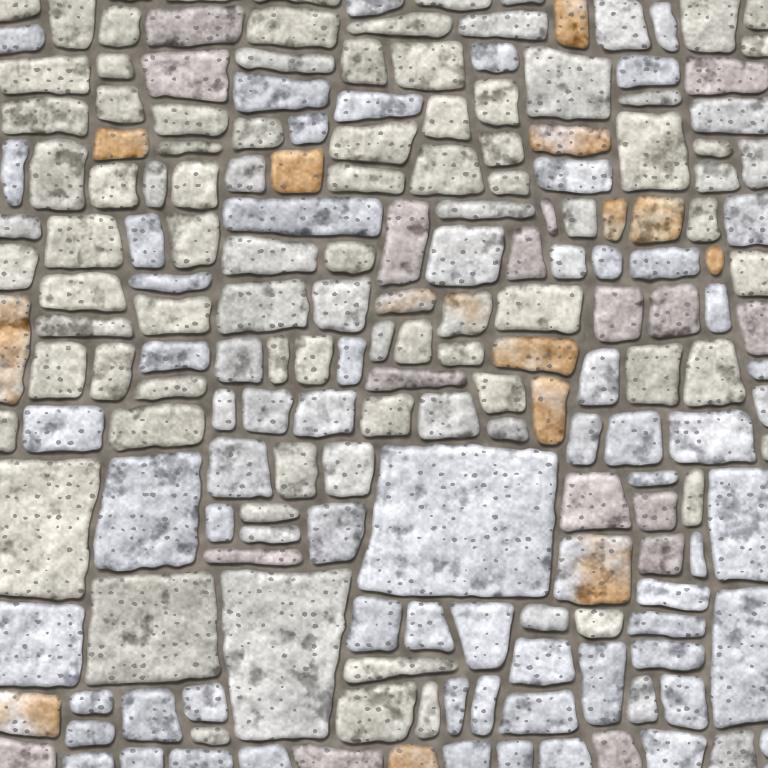
Give the GLSL for this texture, as a Shadertoy shader.

```glsl
// A dry-laid wall of pale granite: a pinwheel lattice of tilted joints makes blocks
// without long seams, and each block is cut again by random slanted lines.
// Stones get speckles, rough relief and rust; joints get mortar and shadow.

const vec2 GRID = vec2(5.0, 6.0);

float hash(vec2 p) {
    return fract(sin(dot(p, vec2(127.1, 311.7))) * 43758.5453);
}

float noise(vec2 p) {
    vec2 i = floor(p), f = fract(p);
    f = f * f * (3.0 - 2.0 * f);
    return mix(mix(hash(i), hash(i + vec2(1, 0)), f.x),
               mix(hash(i + vec2(0, 1)), hash(i + vec2(1, 1)), f.x), f.y);
}

float fbm(vec2 p) {
    float sum = 0.0, amp = 0.5;
    for (int i = 0; i < 4; i++) {
        sum += amp * noise(p);
        p = mat2(1.6, 1.2, -1.2, 1.6) * p + 7.3;
        amp *= 0.5;
    }
    return sum;
}

// Smooth minimum, rounds the stone corners
float smin(float a, float b) {
    float h = max(0.012 - abs(a - b), 0.0) / 0.012;
    return min(a, b) - h * h * 0.003;
}

bool isLevel(vec2 cell) { return mod(cell.x + cell.y, 2.0) < 0.5; }

vec2 pivot(vec2 cell) {
    return (cell + 0.2 + 0.6 * vec2(hash(cell + 3.7), hash(cell + 19.1))) / GRID;
}

// Signed distance to the joint of a lattice cell: level or upright by parity
float joint(vec2 p, vec2 cell) {
    vec2 q = p - pivot(cell);
    float tilt = hash(cell + 41.3) - 0.5;
    return isLevel(cell) ? q.y - 0.14 * tilt * q.x : q.x - 0.34 * tilt * q.y;
}

// Distance inward from the edge of the stone at p, and the id of that stone
float wall(vec2 p, out vec2 id) {
    float d = -1.0;
    vec2 lo = vec2(0), hi = vec2(1), corner = floor(p * GRID);
    id = corner;

    // Lattice block around the nearest vertex
    for (int k = 0; k < 4; k++) {
        vec2 tr = corner + vec2(k % 2, k / 2);
        vec2 bl = tr - 1.0, br = tr - vec2(0, 1), tl = tr - vec2(1, 0);
        bool level = isLevel(bl);
        float s = level ? -1.0 : 1.0;
        float inside = smin(smin(joint(p, bl), -joint(p, tr)),
                            smin(s * joint(p, br), -s * joint(p, tl)));
        if (inside > d) {
            d = inside;
            id = tr;
            lo = level ? vec2(pivot(tl).x, pivot(bl).y) : vec2(pivot(bl).x, pivot(br).y);
            hi = level ? vec2(pivot(br).x, pivot(tr).y) : vec2(pivot(tr).x, pivot(tl).y);
        }
    }

    // Slanted cuts until the piece is small enough; big stones sit low in the wall
    float y = 0.5 * (lo.y + hi.y);
    float low = smoothstep(0.5, 0.3, y) * smoothstep(0.03, 0.12, y);
    float bigArea = 0.05 * low * step(0.35, hash(id + 8.8));
    for (int i = 0; i < 6; i++) {
        vec2 size = hi - lo;
        if (size.x * size.y < mix(0.004, 0.012, hash(id + 2.2)) + bigArea) break;
        bool upright = size.x > size.y * mix(0.9, 2.1, hash(id + 5.5));
        vec2 cut = mix(lo, hi, mix(0.28, 0.72, hash(id + 9.4)));
        vec2 q = p - 0.5 * (lo + hi);
        float tilt = hash(id + 13.6) - 0.5;
        float side = upright ? p.x - cut.x - 0.45 * tilt * q.y
                             : p.y - cut.y - 0.16 * tilt * q.x;
        d = smin(d, abs(side));
        if (upright) { if (side > 0.0) lo.x = cut.x; else hi.x = cut.x; }
        else { if (side > 0.0) lo.y = cut.y; else hi.y = cut.y; }
        id += side > 0.0 ? vec2(17.3, 5.9) : vec2(6.1, 23.7);
    }
    return d;
}

// Scattered dark mineral grains
float specks(vec2 p) {
    vec2 cell = floor(p);
    vec2 q = fract(p) - 0.3 - 0.4 * vec2(hash(cell + 1.3), hash(cell + 6.1));
    float radius = mix(0.1, 0.27, hash(cell + 4.9));
    float grain = length(q * vec2(1.0, 1.3)) + 0.15 * (noise(p * 5.0) - 0.5);
    return step(0.6, hash(cell)) * smoothstep(radius + 0.08, radius - 0.06, grain);
}

vec3 stoneColor(vec2 p, vec2 id) {
    float cool = smoothstep(0.2, 0.75, hash(id + 31.0) + 0.5 * (0.5 - p.y));
    vec3 color = mix(vec3(0.82, 0.805, 0.76), vec3(0.84, 0.845, 0.87), cool);
    color = mix(color, vec3(0.77, 0.735, 0.725), step(0.86, hash(id + 37.0)));
    float rust = step(0.94, hash(id + 43.0)) * smoothstep(0.2, 0.6, fbm(p * 14.0));
    color = mix(color, vec3(0.76, 0.59, 0.40), 0.85 * rust);
    color *= 0.93 + 0.12 * hash(id + 47.0);

    // Broad stains, chipped relief lit from above, pits and grain
    color *= 0.87 + 0.28 * fbm(p * 13.0 + id);
    vec2 q = p * 42.0 + id;
    float rough = fbm(q);
    color += 0.5 * (rough - fbm(q + vec2(-0.15, 0.3)));
    color -= 0.2 * smoothstep(0.4, 0.2, rough);
    color += 0.12 * (noise(p * 260.0) - 0.5);
    return mix(color, vec3(0.42, 0.41, 0.41), 0.65 * specks(p * 72.0));
}

void mainImage(out vec4 fragColor, in vec2 fragCoord) {
    vec2 p = fragCoord / iResolution.y;
    vec2 wobble = 0.012 * (vec2(noise(p * 13.0), noise(p * 13.0 + 50.0)) - 0.5)
                + 0.004 * (vec2(noise(p * 65.0), noise(p * 65.0 + 50.0)) - 0.5);
    vec2 id, aboveId;
    float gap = 0.0028 + 0.003 * noise(p * 25.0);
    float d = wall(p + wobble, id) - gap;
    float above = wall(p + wobble + vec2(-0.002, 0.005), aboveId) - gap;

    // Mortar, dark beneath the stones
    vec3 mortar = vec3(0.53, 0.50, 0.46) * (0.7 + 0.5 * fbm(p * 60.0));
    mortar *= mix(1.0, 0.48, smoothstep(-0.001, 0.003, above));

    // Stone faces with lit upper and shaded lower rims
    float bevel = smoothstep(0.0, 0.009, d) - smoothstep(0.0, 0.009, above);
    vec3 stone = stoneColor(p, id) + 0.13 * bevel;
    stone *= mix(0.8, 1.0, smoothstep(0.0, 0.005, d));

    float edge = 0.0006 + 0.5 / iResolution.y;
    fragColor = vec4(clamp(mix(mortar, stone, smoothstep(-edge, edge, d)), 0.0, 1.0), 1.0);
}
```
